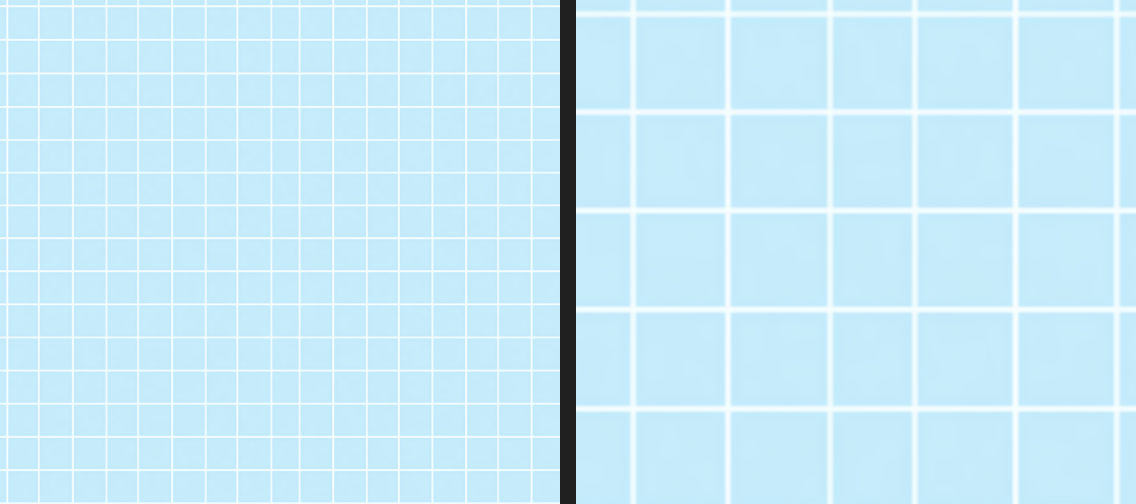
Left: the whole. Right: its middle third, enlarged.
Write a Shadertoy shader that draws this pattern.

```glsl
const vec2 CELLS = vec2(16.93, 15.21);
const float HALF_WIDTH = 0.029;
const vec3 SKY = vec3(0.778, 0.926, 0.984);
const vec3 LINE = vec3(0.965, 0.993, 0.998);

float hash(vec2 p) {
    return fract(sin(dot(p, vec2(12.99, 78.23))) * 43758.5);
}

float valueNoise(vec2 p) {
    vec2 cell = floor(p);
    vec2 f = fract(p);
    f = f * f * (3.0 - 2.0 * f);
    float low = mix(hash(cell), hash(cell + vec2(1, 0)), f.x);
    float high = mix(hash(cell + vec2(0, 1)), hash(cell + vec2(1, 1)), f.x);
    return mix(low, high, f.y);
}

// Columns drift in groups of three; a narrow column separates the two halves
float columnPosition(float i) {
    float phase = mod(i, 3.0);
    float second = step(0.5, phase) * step(phase, 1.5);
    float third = step(1.5, phase);
    float left = 0.22 - 0.045 * second - 0.016 * third;
    float right = 0.059 + 0.014 * second + 0.034 * third;
    return i + mix(left, right, step(8.5, i));
}

// Rows sag slightly near the top
float rowPosition(float i) {
    float t = (i - 3.2) / 2.7;
    return 0.176 + 1.0007 * i + 0.05 * exp(-t * t);
}

float softLine(float offset, float halfWidth, float blur) {
    return 1.0 - smoothstep(halfWidth - blur, halfWidth + blur, abs(offset));
}

float lineStrength(float i, float seed) {
    return mix(0.82, 1.0, hash(vec2(i, seed)));
}

void mainImage(out vec4 fragColor, in vec2 fragCoord) {
    vec2 uv = fragCoord / iResolution.xy;
    vec2 p = vec2(uv.x, 1.0 - uv.y) * CELLS;
    vec2 blur = max(vec2(0.024), 0.75 * CELLS / iResolution.xy);

    // Strongest line of each direction, and distance to the nearest one
    vec2 ink = vec2(0.0);
    float nearest = 1.0;
    for (int k = 0; k < 17; k++) {
        float i = float(k);
        vec2 offset = p - vec2(columnPosition(i), rowPosition(i));
        ink.x = max(ink.x, softLine(offset.x, HALF_WIDTH, blur.x) * lineStrength(i, 3.0));
        ink.y = max(ink.y, softLine(offset.y, HALF_WIDTH, blur.y) * lineStrength(i, 8.0));
        nearest = min(nearest, min(abs(offset.x), abs(offset.y)));
    }

    // Faint mottling and a slightly deeper rim inside each square
    float mottle = valueNoise(p * 5.0) - 0.5;
    float rim = 1.0 - smoothstep(0.05, 0.16, nearest);
    vec3 color = SKY + 0.006 * mottle - vec3(0.012, 0.006, 0.001) * rim;

    // Crossings brighten where both lines overlap
    float coverage = 1.0 - (1.0 - ink.x) * (1.0 - ink.y);
    color = mix(color, LINE, coverage);
    fragColor = vec4(color, 1.0);
}
```
